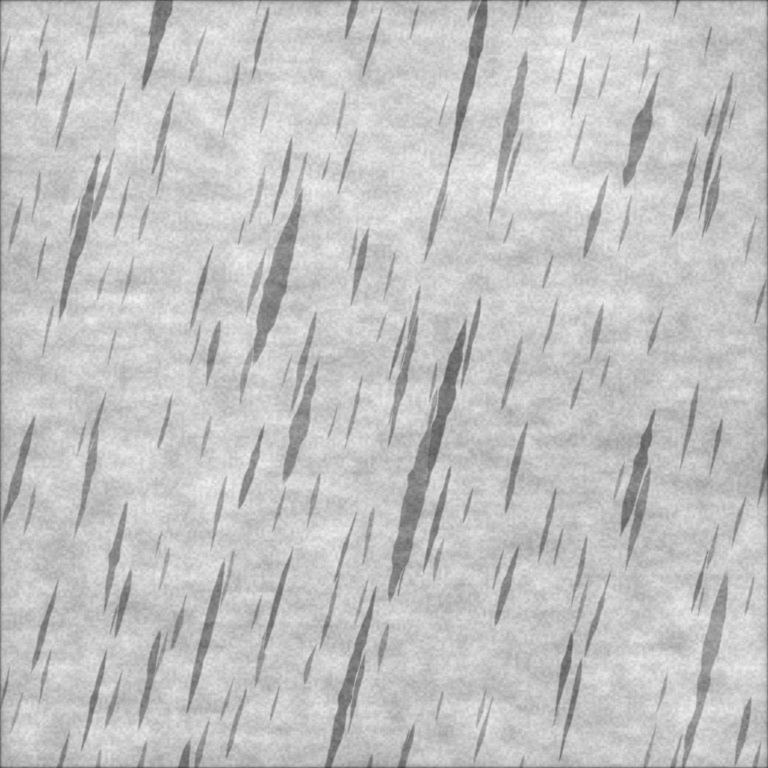
This texture is drawn by a Shadertoy shader. Its source:

```glsl
float hash(vec2 p) {
    vec3 q = fract(p.xyx * vec3(0.1031, 0.1030, 0.0973));
    q += dot(q, q.yzx + 33.33);
    return fract((q.x + q.y) * q.z);
}

float noise(vec2 p) {
    vec2 i = floor(p), f = fract(p);
    f = f * f * (3.0 - 2.0 * f);
    vec2 e = vec2(0, 1);
    return mix(mix(hash(i), hash(i + e.yx), f.x),
               mix(hash(i + e.xy), hash(i + e.yy), f.x), f.y);
}

// Tapered slivers scattered one per cell, running along the y axis
float slivers(vec2 p, vec2 cell, vec2 lengths, vec2 slimness, float density, float seed) {
    float cover = 0.0;
    vec2 home = floor(p / cell);
    for (int j = -1; j <= 1; j++)
    for (int i = -1; i <= 1; i++) {
        vec2 id = home + vec2(i, j);
        vec2 key = id + seed;
        if (hash(key + 71.3) > density) continue;
        vec2 jitter = vec2(hash(key), hash(key + 19.7));
        float shape = hash(key + 37.1);
        float tilt = hash(key + 53.9) - 0.5;
        vec2 d = p - (id + jitter) * cell;
        d.x += d.y * tilt * 0.1;

        float halfLength = mix(lengths.x, lengths.y, hash(key + 91.7));
        float halfWidth = halfLength * mix(slimness.x, slimness.y, shape * shape);
        float t = clamp(d.y / halfLength, -1.0, 1.0);
        float taper = (1.0 - t * t) * (1.0 + 1.2 * tilt * t);
        float ragged = 0.7 + 0.6 * noise(vec2(d.y * 65.0, shape * 90.0));
        d.x += 0.003 * (noise(vec2(d.y * 30.0, shape * 50.0)) - 0.5);
        float dist = abs(d.x) - halfWidth * taper * ragged;
        float body = smoothstep(0.0018, -0.0018, dist);
        float ends = smoothstep(1.0, 0.85, abs(d.y) / halfLength);
        cover = max(cover, body * ends * mix(0.75, 1.1, hash(key + 11.9)));
    }
    return cover;
}

void mainImage(out vec4 fragColor, in vec2 fragCoord) {
    vec2 p = fragCoord / iResolution.y;
    vec2 size = iResolution.xy / iResolution.y;

    // Pale mottled ground with a faint horizontal weave
    float shade = 0.798 + 0.025 * (p.y - 0.5);
    shade += 0.09 * (noise(p * vec2(4.0, 5.0) + 3.1) - 0.5);
    shade += 0.09 * (noise(p * vec2(20.0, 34.0) + 8.4) - 0.5);
    shade += 0.09 * (noise(p * vec2(48.0, 75.0) + 15.2) - 0.5);
    shade += 0.04 * (noise(p * vec2(9.0, 110.0) + 27.6) - 0.5);

    // Dark slivers in three sizes, leaning to the right
    vec2 along = normalize(vec2(0.25, 0.97));
    vec2 q = vec2(dot(p, vec2(along.y, -along.x)), dot(p, along));
    float large = slivers(q, vec2(0.20, 0.27), vec2(0.07, 0.14), vec2(0.055, 0.12), 0.75, 5.0);
    float middle = slivers(q, vec2(0.10, 0.16), vec2(0.045, 0.08), vec2(0.055, 0.12), 0.75, 140.0);
    float small = slivers(q, vec2(0.07, 0.10), vec2(0.02, 0.045), vec2(0.065, 0.11), 0.8, 260.0);
    shade -= max(0.31 * large, max(0.28 * middle, 0.22 * small));

    // Fine soft grain
    shade += 0.09 * (noise(p * 260.0) - 0.5) + 0.06 * (noise(p * 480.0 + 40.0) - 0.5);

    // Thin darkened border
    vec2 edge = min(p, size - p);
    vec2 border = 1.0 - 0.45 * exp(-edge / 0.0015) - 0.07 * exp(-edge / 0.012);
    shade *= border.x * border.y;

    fragColor = vec4(vec3(clamp(shade, 0.0, 1.0)), 1.0);
}
```
